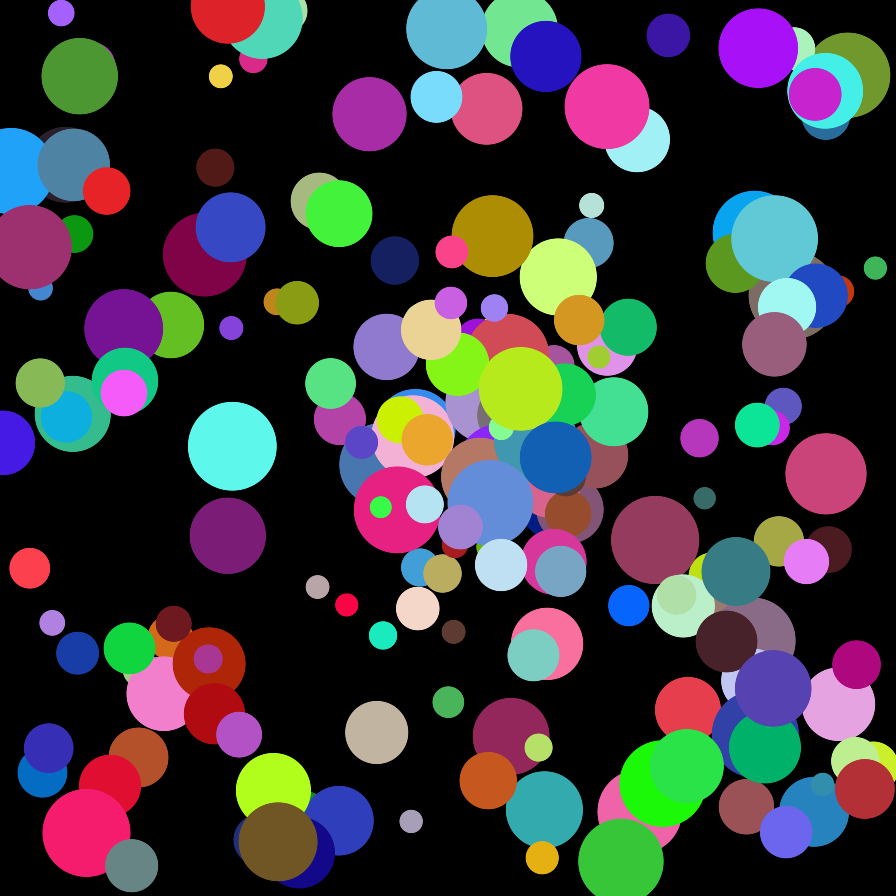
This pattern is drawn by a WebGL 2 fragment shader. Its source:

```glsl
#version 300 es
precision highp float;
// Randomly coloured, overlapping flat discs scattered on black, denser near the middle.

uniform vec2 u_resolution;
out vec4 fragColor;

// Integer hash: three independent values in 0..1 per seed
vec3 hash3(uvec3 v) {
    v = v * 1664525u + 1013904223u;
    v += v.yzx * v.zxy;
    v ^= v >> 16u;
    v += v.yzx * v.zxy;
    return vec3(v >> 8u) / 16777216.0;
}

void main() {
    float canvasSize = min(u_resolution.x, u_resolution.y);
    vec2 extent = u_resolution / canvasSize;
    vec2 point = gl_FragCoord.xy / canvasSize;
    float halfPixel = 0.5 / canvasSize;
    vec3 color = vec3(0.0);

    // Paint discs back to front, so later ones cover earlier ones
    for (uint i = 0u; i < 200u; i++) {
        vec3 place = hash3(uvec3(i, 17u, 5u));
        vec3 tint = hash3(uvec3(i, 41u, 23u));
        vec2 center = place.xy * extent;

        // Every fourth disc gathers in a loose cluster
        if (i % 4u == 0u) {
            vec2 spread = place.xy + hash3(uvec3(i, 73u, 59u)).xy - 1.0;
            center = vec2(0.57, 0.52) * extent + 0.24 * spread;
        }

        float radius = mix(0.012, 0.05, place.z);
        float edge = length(point - center) - radius;
        color = mix(color, tint, 1.0 - smoothstep(-halfPixel, halfPixel, edge));
    }

    fragColor = vec4(color, 1.0);
}
```
